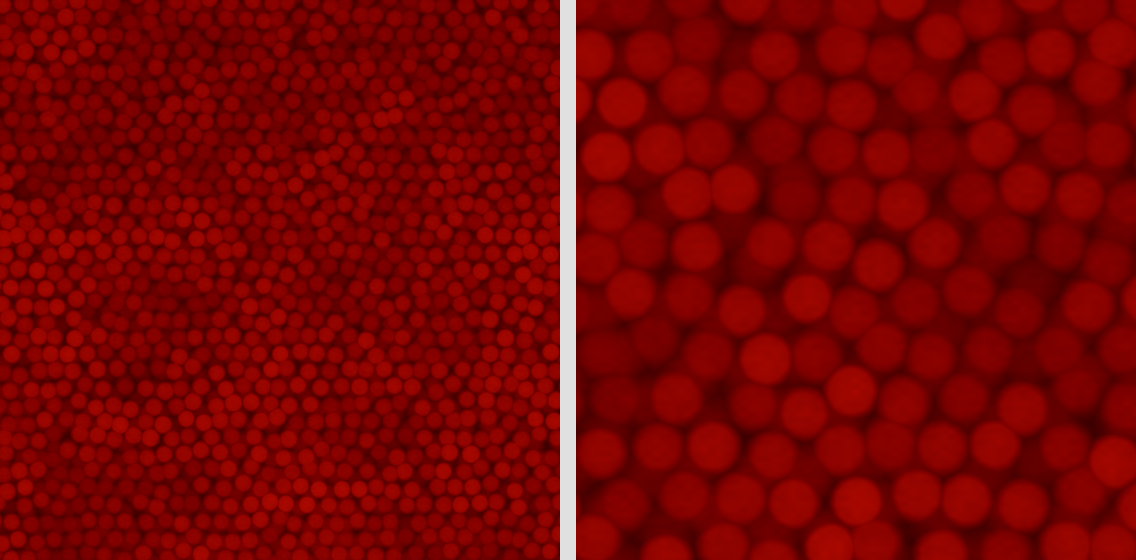
Left: the whole. Right: its middle third, enlarged.
Give the GLSL for this texture, as a Shadertoy shader.

```glsl
const float BEADS_ACROSS = 29.0;
const float ROW_HEIGHT = 0.866;
const float JITTER = 0.62;
const float PUSH = 0.46;
const float BEAD_RADIUS = 0.475;
const float DOME_FALLOFF = 0.17;
const float DEEP_LEVEL = 0.58;
const float UNDER_LEVEL = 0.56;
const float GAP_RED = 0.235;
const float BEAD_RED = 0.625;
const float GRAIN_AMOUNT = 0.035;
const vec2 GRAIN_SCALE = vec2(210.0, 300.0);

float hash(vec2 p) {
    vec3 q = fract(vec3(p.xyx) * 0.1031);
    q += dot(q, q.yzx + 33.33);
    return fract((q.x + q.y) * q.z);
}

float noise(vec2 p) {
    vec2 i = floor(p), f = fract(p);
    f = f * f * (3.0 - 2.0 * f);
    return mix(mix(hash(i), hash(i + vec2(1, 0)), f.x),
               mix(hash(i + vec2(0, 1)), hash(i + vec2(1, 1)), f.x), f.y);
}

// Staggered lattice: cell under a point, and the jittered site of a cell
vec2 cellAt(vec2 p, float rowStep) {
    float row = floor(p.y / ROW_HEIGHT) + rowStep;
    return vec2(floor(p.x - 0.5 * mod(row, 2.0)), row);
}

vec2 looseSite(vec2 cell, float seed) {
    vec2 offset = vec2(hash(cell + seed), hash(cell + seed + 57.3)) - 0.5;
    vec2 middle = vec2(cell.x + 0.5 + 0.5 * mod(cell.y, 2.0),
                       (cell.y + 0.5) * ROW_HEIGHT);
    return middle + JITTER * offset;
}

// Push a site away from crowding neighbours so the beads pack
vec2 packedSite(vec2 cell, float seed) {
    vec2 site = looseSite(cell, seed);
    vec2 shift = vec2(0.0);
    for (int j = -1; j <= 1; j++) {
        vec2 base = cellAt(site, float(j));
        for (int i = -1; i <= 1; i++) {
            vec2 away = site - looseSite(base + vec2(i, 0), seed);
            float gap = length(away);
            if (gap > 0.001) shift += away / gap * max(0.0, 1.0 - gap);
        }
    }
    return site + PUSH * shift;
}

// Brightness of one layer of soft domed beads
float beadLayer(vec2 p, float seed, float blur) {
    float glow = 0.0;
    for (int j = -1; j <= 1; j++) {
        vec2 base = cellAt(p, float(j));
        for (int i = -1; i <= 1; i++) {
            vec2 cell = base + vec2(i, 0);
            vec2 site = packedSite(cell, seed);
            float patchDepth = noise(site * 0.3 + seed);
            float depth = clamp(0.65 * hash(cell + seed + 11.7)
                              + 0.9 * patchDepth - 0.3, 0.0, 1.0);
            float radius = BEAD_RADIUS * mix(1.02, 0.94, hash(cell + seed + 23.1));
            float d = length(p - site);
            float edge = blur + 0.1 * depth;
            float body = 1.0 - smoothstep(radius - edge, radius + edge, d);
            float dome = 1.0 - DOME_FALLOFF * d * d / (radius * radius);
            glow = max(glow, body * dome * mix(1.0, DEEP_LEVEL, depth));
        }
    }
    return glow;
}

void mainImage(out vec4 fragColor, in vec2 fragCoord) {
    vec2 uv = fragCoord / iResolution.y;
    vec2 p = uv * BEADS_ACROSS + 40.0;

    // Sharp upper beads over a dim, blurred lower layer
    float upper = beadLayer(p, 3.0, 0.11);
    float under = UNDER_LEVEL * beadLayer(p + vec2(0.43, 0.31), 71.0, 0.24);
    float glow = max(upper, under) + 0.12 * min(upper, under);

    // Broad lighting, brighter towards the bottom, and fine grain
    float light = 1.03 - 0.09 * uv.y + 0.06 * (noise(uv * 4.0) - 0.5);
    float grain = GRAIN_AMOUNT * (noise(uv * GRAIN_SCALE) - 0.5);
    float red = mix(GAP_RED, BEAD_RED, glow) * light + grain;
    float green = 0.2 * max(0.0, red - 0.5);
    fragColor = vec4(red, green, 0.0, 1.0);
}
```
